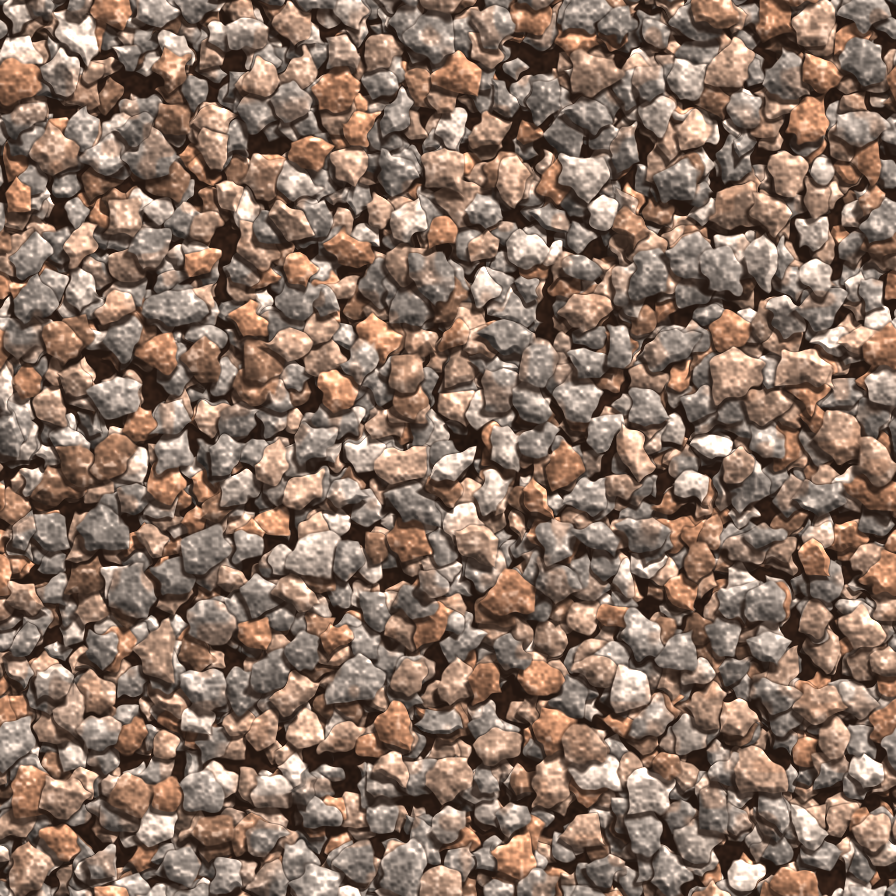
Reproduce this texture procedurally as a Shadertoy shader.

```glsl
// Sunlit gravel of grey, tan and rust coloured chippings that tiles on all sides.
// Layers of jittered stones are painted from the bottom up; each stone is a
// smoothed random polygon with facets that shades itself and shadows those below.
#define LAYERS 4
#define FACES 5
#define COARSEST 19.0       // stones across the canvas in the top layer
#define SHADOW_LENGTH 0.15  // in cells
#define SHADOW_DEPTH 0.82
#define GRAIN 1.0           // contrast of the mineral speckle
#define ROUGHNESS 0.9       // strength of the surface bumps
#define RELIEF 0.62         // steepness of the facets
#define EXPOSURE 1.06

const float TAU = 6.2831853;
const vec3 SUN = vec3(0.32, 0.70, 0.64);
const vec3 SOIL = vec3(0.17, 0.11, 0.08);
const vec3 GREY = vec3(0.57, 0.525, 0.488);
const vec3 TAN = vec3(0.74, 0.60, 0.505);
const vec3 RUST = vec3(0.74, 0.53, 0.40);
const vec3 BROWN = vec3(0.56, 0.42, 0.33);
const vec3 PALE = vec3(0.85, 0.77, 0.705);

vec4 hash4(vec3 p) {
    vec4 q = fract(p.xyzx * vec4(0.1031, 0.1030, 0.0973, 0.1099));
    q += dot(q, q.wzxy + 33.33);
    return fract((q.xxyz + q.yzzw) * q.zywx);
}

// Value noise that wraps after a whole number of cells
float noise(vec2 uv, float cells, float seed) {
    vec2 p = uv * cells, i = floor(p), f = fract(p);
    f = f * f * (3.0 - 2.0 * f);
    vec2 a = mod(i, cells), b = mod(i + 1.0, cells);
    float low = mix(hash4(vec3(a, seed)).x, hash4(vec3(b.x, a.y, seed)).x, f.x);
    float high = mix(hash4(vec3(a.x, b.y, seed)).x, hash4(vec3(b, seed)).x, f.x);
    return mix(low, high, f.y);
}

float mineral(vec2 uv) {
    return 0.32 * noise(uv, 85.0, 3.0) + 0.36 * noise(uv, 160.0, 5.0)
         + 0.32 * noise(uv, 256.0, 7.0);
}

// Signed distance to a stone of about unit radius, and its facet slope
float stone(vec2 q, vec4 seed, float sharpness, out vec2 slope) {
    float total = exp(-0.36 * sharpness);
    slope = total * (seed.zw - 0.5) * 1.1;
    for (int i = 0; i < FACES; i++) {
        vec4 h = hash4(vec3(seed.xy * 100.0, float(i) + 11.0));
        float angle = (float(i) + 0.55 * h.x) * TAU / float(FACES);
        vec2 side = vec2(cos(angle), sin(angle));
        float weight = exp(sharpness * (dot(side, q) - mix(0.62, 1.0, h.y)));
        total += weight;
        slope += weight * side;
    }
    slope /= total;
    return log(total) / sharpness;
}

vec3 stoneColour(float pick) {
    vec3 c = mix(GREY, TAN, step(0.41, pick));
    c = mix(c, RUST, step(0.63, pick));
    c = mix(c, BROWN, step(0.76, pick));
    return mix(c, PALE, step(0.85, pick));
}

void mainImage(out vec4 fragColor, in vec2 fragCoord) {
    vec2 uv = fragCoord / iResolution.xy;
    // Surface detail shared by all stones
    float grain = mineral(uv);
    float bump = grain - mineral(uv + SUN.xy * 0.0025);
    float stain = smoothstep(0.52, 0.72, noise(uv, 48.0, 17.0));
    vec2 wobble = vec2(noise(uv, 80.0, 21.0), noise(uv, 80.0, 23.0)) - 0.5;
    vec2 bent = uv + 0.009 * wobble;
    vec3 col = SOIL * (0.5 + grain);

    for (int layer = 0; layer < LAYERS; layer++) {
        float level = float(LAYERS - 1 - layer);
        float cells = COARSEST + 3.0 * level;
        vec2 p = bent * cells + level * vec2(0.37, 0.61);
        for (int k = 0; k < 9; k++) {
            vec2 id = floor(p) + vec2(float(k % 3 - 1), float(k / 3 - 1));
            vec3 key = vec3(mod(id, cells), 31.0 + 13.0 * level);
            vec4 place = hash4(key);
            vec4 kind = hash4(key + vec3(0.0, 0.0, 101.0));
            if (place.w > 0.76 + 0.1 * level) continue;

            // Local frame: turned, squashed and scaled
            float size = mix(0.42, 0.61, place.z);
            float turn = TAU * kind.y;
            mat2 spin = mat2(cos(turn), -sin(turn), sin(turn), cos(turn));
            vec2 squash = vec2(1.0, mix(0.66, 1.0, kind.z));
            vec2 offset = p - id - 0.5 - 0.76 * (place.xy - 0.5);
            vec2 q = spin * offset / (size * squash);
            if (dot(q, q) > 7.0) continue;
            float sharpness = mix(8.0, 28.0, smoothstep(0.15, 0.6, kind.w));

            // Thrown and contact shadow on what lies below
            vec2 slope, unused;
            vec2 toSun = spin * normalize(SUN.xy) * SHADOW_LENGTH / (size * squash);
            float blocker = stone(q + toSun, kind, sharpness, unused);
            float d = stone(q, kind, sharpness, slope);
            float dark = max(smoothstep(-0.10, 0.08, -blocker), 0.5 - 0.5 * smoothstep(0.0, 0.14, d));
            col = mix(col, SOIL * 0.75, SHADOW_DEPTH * dark);

            // Mineral colour with pale flecks, then sunlight on the facets
            vec3 albedo = stoneColour(kind.x) * mix(0.86, 1.16, fract(place.z * 37.0));
            albedo = mix(albedo, RUST, 0.35 * stain * step(0.5, fract(kind.w * 19.0)));
            albedo = mix(albedo, PALE, 0.4 * smoothstep(0.54, 0.8, grain)) * (1.0 + GRAIN * (grain - 0.5));
            vec3 normal = normalize(vec3((slope / squash) * spin * RELIEF, 1.0));
            float sun = max(dot(normal, SUN) + ROUGHNESS * bump, 0.0);
            vec3 lit = albedo * (vec3(0.40, 0.39, 0.39) + 0.94 * sun);
            float edge = 1.1 * cells / (size * iResolution.y);
            col = mix(col, lit, smoothstep(-edge, edge, -d));
        }
    }
    fragColor = vec4(clamp(col * EXPOSURE, 0.0, 1.0), 1.0);
}
```
